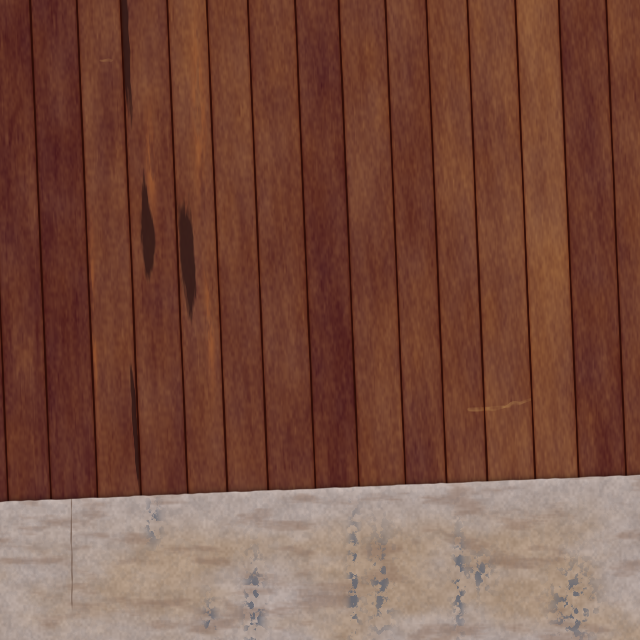
A three.js fragment shader for this texture:

```glsl
// Leaning reddish hardwood boards above a tilted, weathered pale concrete strip.
varying vec2 vUv;

const vec3 WOOD_DARK = vec3(0.335, 0.152, 0.128);
const vec3 WOOD_LIGHT = vec3(0.535, 0.340, 0.222);
const vec3 WOOD_CHAR = vec3(0.185, 0.095, 0.085);
const vec3 WOOD_AMBER = vec3(0.640, 0.370, 0.200);
const vec3 SEAM_COLOR = vec3(0.165, 0.045, 0.025);
const vec3 SCRATCH_COLOR = vec3(0.660, 0.490, 0.300);
const vec3 STONE_GREY = vec3(0.685, 0.625, 0.600);
const vec3 STONE_TAN = vec3(0.665, 0.570, 0.490);
const vec3 STONE_RUST = vec3(0.520, 0.410, 0.350);
const vec3 STAIN_BLUE = vec3(0.370, 0.385, 0.430);
const float LEAN = 0.042;
const float EDGE_LEFT = 0.216;
const float EDGE_SLOPE = 0.042;
const float SEAM_HALF = 0.0013;

// Left edge of each board along the top, and its lightness.
const mat4 SEAMS = mat4(-0.020, 0.047, 0.120, 0.188, 0.261, 0.323, 0.387, 0.461,
                        0.529, 0.602, 0.666, 0.730, 0.805, 0.873, 0.947, 1.020);
const mat4 TONES = mat4(0.17, 0.14, 0.46, 0.42, 0.58, 0.56, 0.50, 0.26,
                        0.53, 0.50, 0.62, 0.66, 0.84, 0.38, 0.54, 0.50);
// Soft spots, one per column: centre x, centre y, half width, half height.
const mat4 CHARRED = mat4(0.196, 0.920, 0.007, 0.100, 0.275, 0.600, 0.013, 0.095,
                          0.214, 0.640, 0.012, 0.080, 0.184, 0.345, 0.004, 0.110);
const mat4 AMBER = mat4(0.305, 0.830, 0.010, 0.120, 0.308, 0.490, 0.007, 0.090,
                        0.227, 0.740, 0.008, 0.070, 0.125, 0.500, 0.004, 0.140);
const mat4 STAINS_TALL = mat4(0.553, 0.090, 0.008, 0.090, 0.717, 0.090, 0.008, 0.065,
                              0.397, 0.050, 0.013, 0.065, 0.895, 0.055, 0.026, 0.050);
const mat4 STAINS_SMALL = mat4(0.239, 0.185, 0.010, 0.030, 0.595, 0.085, 0.016, 0.070,
                               0.750, 0.105, 0.016, 0.025, 0.328, 0.025, 0.009, 0.035);

float hash(vec2 p) {
  return fract(sin(dot(p, vec2(127.1, 311.7))) * 43758.5453);
}

float noise(vec2 p) {
  vec2 i = floor(p), f = fract(p);
  f = f * f * (3.0 - 2.0 * f);
  return mix(mix(hash(i), hash(i + vec2(1.0, 0.0)), f.x),
             mix(hash(i + vec2(0.0, 1.0)), hash(i + 1.0), f.x), f.y);
}

float fbm(vec2 p) {
  float sum = 0.0, amp = 0.5;
  for (int i = 0; i < 4; i++) {
    sum += amp * noise(p);
    p = p * 2.03 + 17.3;
    amp *= 0.5;
  }
  return sum / 0.9375;
}

float spots(vec2 p, mat4 list) {
  float sum = 0.0;
  for (int i = 0; i < 4; i++) {
    vec2 d = (p - list[i].xy) / list[i].zw;
    sum += exp(-dot(d, d));
  }
  return sum;
}

float stroke(vec2 p, vec2 a, vec2 b, float radius) {
  vec2 ab = b - a;
  float t = clamp(dot(p - a, ab) / dot(ab, ab), 0.0, 1.0);
  return 1.0 - smoothstep(0.3 * radius, radius, length(p - a - ab * t));
}

vec3 boards(vec2 p) {
  vec2 q = vec2(p.x - LEAN * (1.0 - p.y), p.y);
  float tone = 0.2, id = 0.0, gap = 1.0;
  for (int i = 0; i < 4; i++) {
    for (int j = 0; j < 4; j++) {
      float d = q.x - SEAMS[i][j];
      tone = mix(tone, TONES[i][j], step(0.0, d));
      id += step(0.0, d);
      gap = min(gap, abs(d));
    }
  }
  // Grain: broad mottling, long streaks, fine pores and sparse fibres.
  vec2 g = q + vec2(0.0, id * 7.31);
  float bend = 0.014 * (fbm(g * vec2(12.0, 7.0)) - 0.5);
  float mottle = fbm(g * vec2(24.0, 8.0)) - 0.5;
  float streak = fbm(vec2((g.x + bend) * 105.0, g.y * 8.0)) - 0.5;
  float pores = noise(g * vec2(360.0, 150.0)) + noise(g * vec2(230.0, 85.0) + 3.7) - 1.0;
  float fibres = smoothstep(0.72, 0.95, noise(g * vec2(300.0, 32.0) + 8.0))
               - smoothstep(0.72, 0.95, noise(g * vec2(300.0, 32.0) + 51.0));
  tone += 0.62 * mottle + 0.42 * streak + 0.22 * pores + 0.15 * fibres + 0.12 * (q.y - 0.6);
  vec3 col = mix(WOOD_DARK, WOOD_LIGHT, clamp(tone, -0.25, 1.25));
  col += vec3(-0.012, 0.0, 0.020) * (fbm(g * vec2(35.0, 13.0)) - 0.45) * 2.0;

  // Charred figure and amber sapwood.
  vec2 w = q + vec2(bend, 0.0);
  float figure = fbm(vec2(w.x * 140.0, w.y * 16.0));
  col = mix(col, WOOD_AMBER, clamp(spots(w, AMBER) * smoothstep(0.30, 0.60, figure) * 0.7, 0.0, 0.75));
  float char = smoothstep(0.50, 0.72, spots(w, CHARRED) * 0.75 + 0.55 * (1.0 - figure) - 0.02);
  col = mix(col, WOOD_CHAR, 0.85 * char);

  // Pale scuffs.
  vec2 s = p + 0.008 * (vec2(noise(p * 70.0), noise(p * 70.0 + 9.0)) - 0.5);
  float scuff = stroke(s, vec2(0.735, 0.360), vec2(0.785, 0.362), 0.005)
              + stroke(s, vec2(0.785, 0.362), vec2(0.828, 0.376), 0.003)
              + 0.6 * stroke(s, vec2(0.159, 0.906), vec2(0.176, 0.902), 0.003);
  col = mix(col, SCRATCH_COLOR, min(scuff, 1.0) * (0.1 + 0.6 * noise(p * 160.0)));

  // Seams with a narrow reddish shoulder, varying a little along their length.
  float width = SEAM_HALF * (0.75 + 0.5 * noise(vec2(id * 3.0, q.y * 14.0)));
  col *= mix(vec3(1.0), vec3(0.84, 0.68, 0.58), exp(-gap * gap / 0.000010));
  return mix(col, SEAM_COLOR, 0.92 * (1.0 - smoothstep(width * 0.4, width * 1.7, gap)));
}

vec3 concrete(vec2 p, float depth) {
  float cloud = fbm(p * vec2(7.0, 13.0));
  float warm = smoothstep(0.01, 0.10, depth) * smoothstep(0.25, 0.70, cloud);
  vec3 col = mix(STONE_GREY, STONE_TAN, warm);
  col += 0.10 * (fbm(p * vec2(40.0, 60.0)) - 0.5) + 0.06 * (noise(p * vec2(260.0, 210.0)) - 0.5);
  float rust = smoothstep(0.54, 0.82, fbm(p * vec2(15.0, 50.0) + 4.0));
  col = mix(col, STONE_RUST, 0.45 * rust);

  // Flaky blue stains, the hairline crack and the pale upper rim.
  float flakes = smoothstep(0.48, 0.62, fbm(p * vec2(130.0, 110.0)));
  float stain = spots(p, STAINS_TALL) + 0.75 * spots(p, STAINS_SMALL) + 0.07;
  col = mix(col, STAIN_BLUE, clamp(stain * flakes, 0.0, 0.8));
  float crackX = 0.112 + 0.002 * (noise(vec2(p.y * 45.0, 2.0)) - 0.5);
  float crack = (1.0 - smoothstep(0.0004, 0.0018, abs(p.x - crackX))) * smoothstep(0.04, 0.06, p.y);
  col = mix(col, STONE_RUST * 0.8, crack * (0.35 + 0.4 * noise(vec2(3.0, p.y * 80.0))));
  return col + 0.06 * exp(-depth * depth / 0.00006) * (0.2 + noise(p * 90.0));
}

void main() {
  float height = vUv.y - EDGE_LEFT - EDGE_SLOPE * vUv.x;
  height += 0.0012 * (noise(vec2(vUv.x * 90.0, 5.0)) - 0.5);
  vec3 wood = boards(vUv) * (1.0 - 0.40 * exp(-max(height, 0.0) / 0.004));
  vec3 stone = concrete(vUv, max(-height, 0.0));
  gl_FragColor = vec4(mix(stone, wood, smoothstep(-0.0014, 0.0014, height)), 1.0);
}
```
